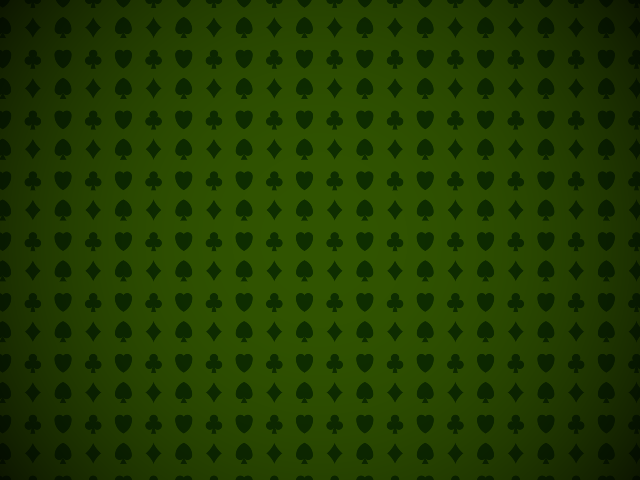
Give the GLSL for this pattern, as a WebGL 1 fragment shader.

```glsl
precision highp float;
// Rows of small dark card suits on green felt, dimmed by a round vignette.

uniform vec2 u_resolution;

#define CELL vec2(0.06288, 0.06337)   // suit spacing, in canvas heights
#define ORIGIN vec2(0.486, 0.986)     // a diamond's place from the centre, in cells
#define ODD_ROW_DROP 0.038            // clubs and hearts sit slightly low
#define FELT vec3(0.190, 0.330, 0.000)
#define INK vec3(0.057, 0.180, 0.000)
#define VIGNETTE_DEPTH 0.75
#define VIGNETTE_POWER 2.4

// Four inward-curving arcs through the half-size corners.
float diamond(vec2 p, vec2 halfSize) {
    vec2 normal = normalize(halfSize.yx);
    vec2 arcCentre = 0.5 * halfSize + normal;
    float radius = length(arcCentre - vec2(halfSize.x, 0.0));
    return radius - length(abs(p) - arcCentre);
}

// Two round lobes above y = 0, two arcs meeting at a tip below.
float heart(vec2 p, float halfWidth, float tipDepth) {
    p.x = abs(p.x);
    float lobe = 0.56 * halfWidth;
    float inset = (tipDepth * tipDepth - halfWidth * halfWidth) / (2.0 * halfWidth);
    float upper = length(p - vec2(halfWidth - lobe, 0.0)) - lobe;
    float lower = length(p + vec2(inset, 0.0)) - (halfWidth + inset);
    return p.y > 0.0 ? upper : lower;
}

// Triangle with its apex at the origin and a flat base below.
float stem(vec2 p, float halfBase, float height) {
    vec2 sideNormal = normalize(vec2(height, halfBase));
    return max(dot(vec2(abs(p.x), p.y), sideNormal), -p.y - height);
}

float spade(vec2 p) {
    float leaf = heart(vec2(p.x, -p.y - 0.063), 0.28, 0.413);
    return min(leaf, stem(p + vec2(0.0, 0.13), 0.11, 0.22));
}

float club(vec2 p) {
    float top = length(p - vec2(0.0, 0.17)) - 0.14;
    float sides = length(vec2(abs(p.x) - 0.135, p.y + 0.05)) - 0.14;
    float core = length(p - vec2(0.0, 0.02)) - 0.07;
    float foot = stem(p - vec2(0.0, 0.05), 0.08, 0.37);
    return min(min(top, sides), min(core, foot));
}

// Diamonds and spades on even rows, clubs and hearts on odd rows.
float suit(vec2 p, vec2 parity) {
    if (parity.y < 0.5) {
        return parity.x < 0.5 ? diamond(p, vec2(0.26, 0.34)) : spade(p);
    }
    p.y += ODD_ROW_DROP;
    return parity.x < 0.5 ? club(p) : heart(p - vec2(0.0, 0.15), 0.285, 0.462);
}

void main() {
    vec2 pos = (gl_FragCoord.xy - 0.5 * u_resolution) / u_resolution.y;

    // Repeating grid, with local coordinates in cell widths
    vec2 grid = pos / CELL - ORIGIN;
    vec2 id = floor(grid + 0.5);
    vec2 local = (grid - id) * CELL / CELL.x;
    float pixel = 1.0 / (u_resolution.y * CELL.x);
    float dist = suit(local, mod(id, 2.0));
    float mask = 1.0 - smoothstep(-0.5 * pixel, 0.5 * pixel, dist);

    // Light falls off from the centre to the corners
    float radius = 2.0 * length(pos) * u_resolution.y / length(u_resolution);
    float light = 1.0 - VIGNETTE_DEPTH * pow(radius, VIGNETTE_POWER);

    gl_FragColor = vec4(mix(FELT, INK, mask) * light, 1.0);
}
```
